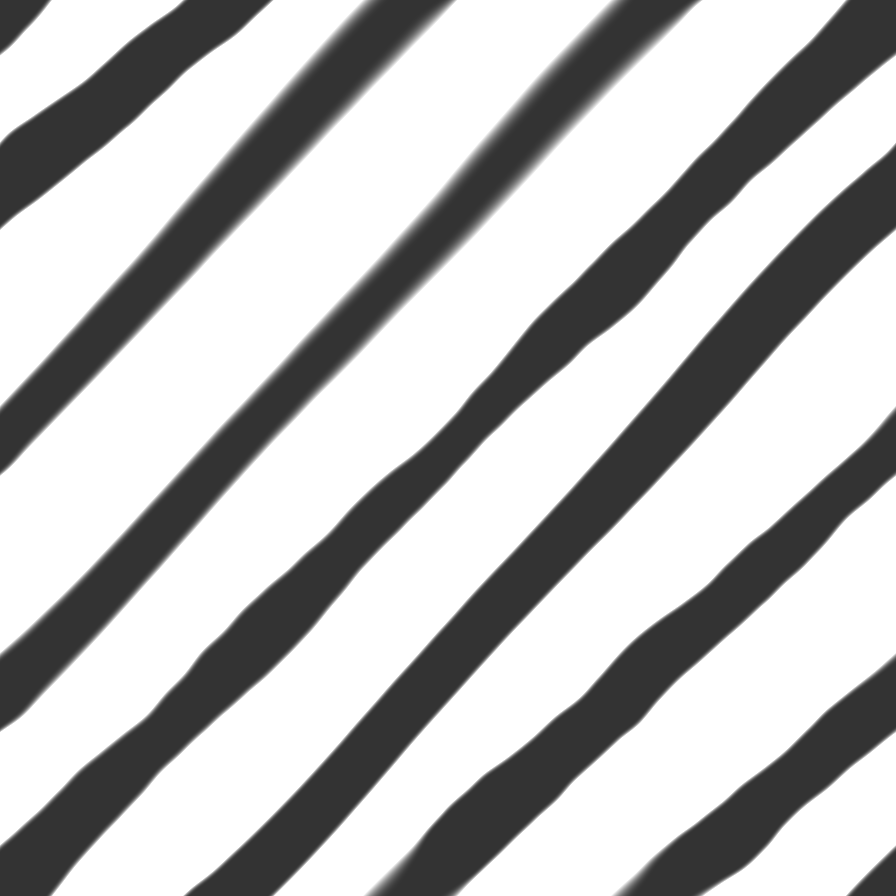
Reproduce this pattern procedurally as a Shadertoy shader.

```glsl
// Hand-painted charcoal stripes climbing diagonally over white, as one seamless tile.
// Four lines wrap twice round the tile, giving eight strokes; harmonics along each
// line set its drift and swell, and periodic noise roughens the ragged stretches.

const float PI = 3.14159265;
const vec3 PAPER = vec3(1.0);
const vec3 INK = vec3(0.2);

// One component per line.
const vec4 LINE = vec4(0.0, 0.25, 0.5, 0.75);              // place across the tile
const vec4 SHIFT = vec4(0.0, -0.0195, -0.0247, 0.0052);    // constant offset
const vec4 DRIFT = vec4(0.0, 0.0247, -0.0169, -0.0195);    // slow bend
const vec4 DRIFT_FAST = vec4(0.0, 0.0087, 0.0, 0.0068);    // second harmonic of bend
const vec4 HALF_WIDTH = vec4(0.0465, 0.0480, 0.0470, 0.0460);
const vec4 SWELL_COS = vec4(0.0072, 0.0026, 0.0, -0.0052);
const vec4 SWELL_SIN = vec4(0.0, -0.0033, 0.0072, 0.0039);
const vec4 SWELL_FAST = vec4(0.0059, 0.0, 0.0, 0.0);       // third harmonic of swell
const vec4 RAG_PHASE = vec4(0.0, 1.0, -1.0, -1.0);         // where the edge is ragged
const vec4 RAG_LIMIT = vec4(-0.1, 0.7, 0.0, 0.7);
const vec4 SOFTNESS = vec4(0.012, 0.0, 0.024, 0.026);      // extra feather when smooth

const float FEATHER = 0.009;
const float FADE_POWER = 2.5;
const float BUMP_CELLS = 16.0;    // noise cells along a whole line
const float NICK_CELLS = 44.0;
const float BUMP_SIZE = 0.0065;
const float NICK_SIZE = 0.0022;

vec4 hash(vec4 cell, vec4 seed) {
    return fract(sin(cell * 12.9898 + seed * 78.233) * 43758.5453);
}

// Smooth noise in -1..1, repeating as turn goes from 0 to 1.
vec4 loopNoise(vec4 turn, float cells, vec4 seed) {
    vec4 x = turn * cells;
    vec4 cell = floor(x);
    vec4 f = x - cell;
    f = f * f * (3.0 - 2.0 * f);
    vec4 here = hash(mod(cell, cells), seed);
    vec4 next = hash(mod(cell + 1.0, cells), seed);
    return 2.0 * mix(here, next, f) - 1.0;
}

void mainImage(out vec4 fragColor, in vec2 fragCoord) {
    vec2 uv = fragCoord / iResolution.xy;
    float pixel = 1.0 / min(iResolution.x, iResolution.y);

    // Diagonal axes: across the strokes, and along them.
    float across = uv.x + 1.0 - uv.y;
    float along = uv.x - 1.0 + uv.y;

    // Nearest lap of each line, and the angle travelled along it.
    vec4 lap = floor(across - LINE + 0.5);
    vec4 angle = PI * (along + lap);
    vec4 turn = fract(angle / (2.0 * PI));

    // Signed offset from the wandering centre line.
    vec4 centre = SHIFT + DRIFT * sin(angle) + DRIFT_FAST * sin(2.0 * angle);
    vec4 offset = across - lap - LINE - centre;

    // Half width, with separate roughness on the two edges.
    vec4 rag = smoothstep(-0.2, 0.2, RAG_PHASE * cos(angle) - RAG_LIMIT);
    vec4 seed = LINE * 8.0 + step(0.0, offset) + 1.0;
    vec4 rough = BUMP_SIZE * loopNoise(turn, BUMP_CELLS, seed)
               + NICK_SIZE * loopNoise(turn, NICK_CELLS, seed + 9.0);
    vec4 halfWidth = HALF_WIDTH + SWELL_COS * cos(angle) + SWELL_SIN * sin(angle)
                   + SWELL_FAST * cos(3.0 * angle) + rough * mix(vec4(0.15), vec4(1.0), rag);

    // Brush feather: dark for most of its width, then quickly to paper.
    vec4 feather = FEATHER + SOFTNESS * (1.0 - rag) * (0.6 + 0.4 * sin(angle));
    feather = max(feather, vec4(2.0 * pixel));
    vec4 fade = clamp((abs(offset) - halfWidth) / feather + 1.0, 0.0, 1.0);
    fade = pow(fade, vec4(FADE_POWER));

    float bare = min(min(fade.x, fade.y), min(fade.z, fade.w));
    fragColor = vec4(mix(INK, PAPER, bare), 1.0);
}
```
